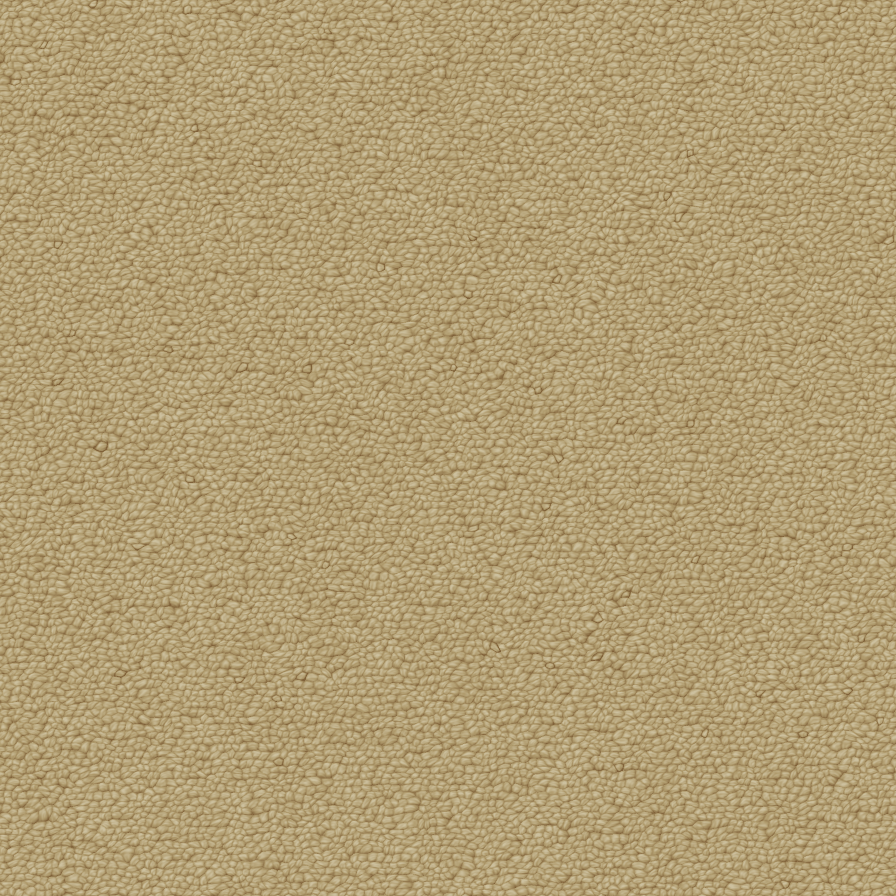
This texture is drawn by a WebGL 2 fragment shader. Its source:

```glsl
#version 300 es
precision highp float;
// Tan looped-pile fabric: small, plump yarn knots packed in loose staggered rows.
// A jittered cellular pattern with tilted elliptical knots gives domes and creases;
// gradient noise adds yarn strands, uneven rows and faint large-scale mottling.

uniform vec2 u_resolution;
out vec4 fragColor;

const vec2 KNOT_COUNT = vec2(106.0, 130.0);
const vec2 LIGHT_DIR = vec2(-0.5, 0.87);
const vec3 SHADOW = vec3(0.60, 0.50, 0.33);
const vec3 BODY = vec3(0.69, 0.61, 0.43);
const vec3 HIGHLIGHT = vec3(0.76, 0.70, 0.55);
const float BODY_TONE = 0.56;

// Integer hash giving two values in 0..1 for a lattice cell
vec2 hash2(vec2 cell) {
    uvec2 q = uvec2(ivec2(cell) + 4096);
    uint n = q.x * 1597u + q.y * 51749u;
    n = (n ^ (n >> 15u)) * 73244475u;
    n = (n ^ (n >> 16u)) * 73244475u;
    n ^= n >> 16u;
    return vec2(n & 65535u, n >> 16u) / 65535.0;
}

float cornerSlope(vec2 cell, vec2 offset) {
    float angle = 6.28319 * hash2(cell).x;
    return dot(vec2(cos(angle), sin(angle)), offset);
}

float gradientNoise(vec2 p) {
    vec2 cell = floor(p);
    vec2 f = fract(p);
    vec2 u = f * f * f * (f * (f * 6.0 - 15.0) + 10.0);
    float low = mix(cornerSlope(cell, f),
                    cornerSlope(cell + vec2(1, 0), f - vec2(1, 0)), u.x);
    float high = mix(cornerSlope(cell + vec2(0, 1), f - vec2(0, 1)),
                     cornerSlope(cell + vec2(1, 1), f - vec2(1, 1)), u.x);
    return mix(low, high, u.y);
}

vec2 rotate(vec2 p, float angle) {
    float c = cos(angle), s = sin(angle);
    return vec2(c * p.x + s * p.y, c * p.y - s * p.x);
}

// Finds the closest knot: its cell, offset and local frame;
// returns the distance to it and to the second closest
vec2 nearestKnot(vec2 p, out vec2 knot, out vec2 offset, out vec2 local) {
    float nearest = 9.0, second = 9.0;
    for (int j = -1; j <= 1; j++) {
        float row = floor(p.y) + float(j);
        float stagger = 0.5 * mod(row, 2.0);
        for (int i = -1; i <= 1; i++) {
            vec2 cell = vec2(floor(p.x - stagger) + float(i), row);
            vec2 jitter = 0.58 * (hash2(cell) - 0.5);
            vec2 d = p - (cell + 0.5 + vec2(stagger, 0.0) + jitter);
            float tilt = 0.4 + 1.7 * (hash2(cell + 517.0).x - 0.5);
            vec2 framed = rotate(d, tilt);
            float dist = length(framed * vec2(0.84, 1.2));
            if (dist < nearest) {
                second = nearest;
                nearest = dist;
                knot = cell;
                offset = d;
                local = framed;
            } else {
                second = min(second, dist);
            }
        }
    }
    return vec2(nearest, second);
}

// Brightness of the fabric, 0 in the creases and 1 on lit yarn
float fabricTone(vec2 uv) {
    vec2 wobble = vec2(gradientNoise(uv * 31.0), gradientNoise(uv * 31.0 + 70.0));
    vec2 p = uv * KNOT_COUNT + 0.8 * wobble;
    vec2 knot, offset, local;
    vec2 dist = nearestKnot(p, knot, offset, local);

    vec2 variation = hash2(knot + 231.0);
    float edge = smoothstep(-0.04, 0.42, dist.y - dist.x);
    float roundness = 1.0 - 2.2 * dist.x * dist.x;
    float light = dot(offset, LIGHT_DIR);
    // Strands bend along the length of each knot
    vec2 bent = vec2(local.x, local.y + 0.5 * local.x * local.x);
    float strands = gradientNoise(bent * vec2(1.6, 3.6) + variation * 90.0);
    float mottle = gradientNoise(uv * 7.0 + 30.0) + gradientNoise(uv * 24.0 + 11.0);

    float tone = 0.07 + 0.42 * edge + 0.46 * roundness + 0.60 * light;
    tone += 0.20 * (variation.x - 0.5) + 0.62 * strands + 0.05 * mottle;
    // Rare deep pits between knots
    return tone - 0.9 * step(0.996, variation.y) * (1.0 - edge);
}

vec3 yarnColor(float tone) {
    float t = clamp(tone, -0.6, 1.25);
    return t < BODY_TONE ? mix(SHADOW, BODY, t / BODY_TONE)
                         : mix(BODY, HIGHLIGHT, (t - BODY_TONE) / (1.0 - BODY_TONE));
}

void main() {
    // Four samples per pixel smooth the knot edges
    float tone = 0.0;
    for (int k = 0; k < 4; k++) {
        vec2 shift = vec2(k % 2, k / 2) * 0.5 - 0.25;
        tone += 0.25 * fabricTone((gl_FragCoord.xy + shift) / u_resolution);
    }
    fragColor = vec4(yarnColor(tone), 1.0);
}
```
